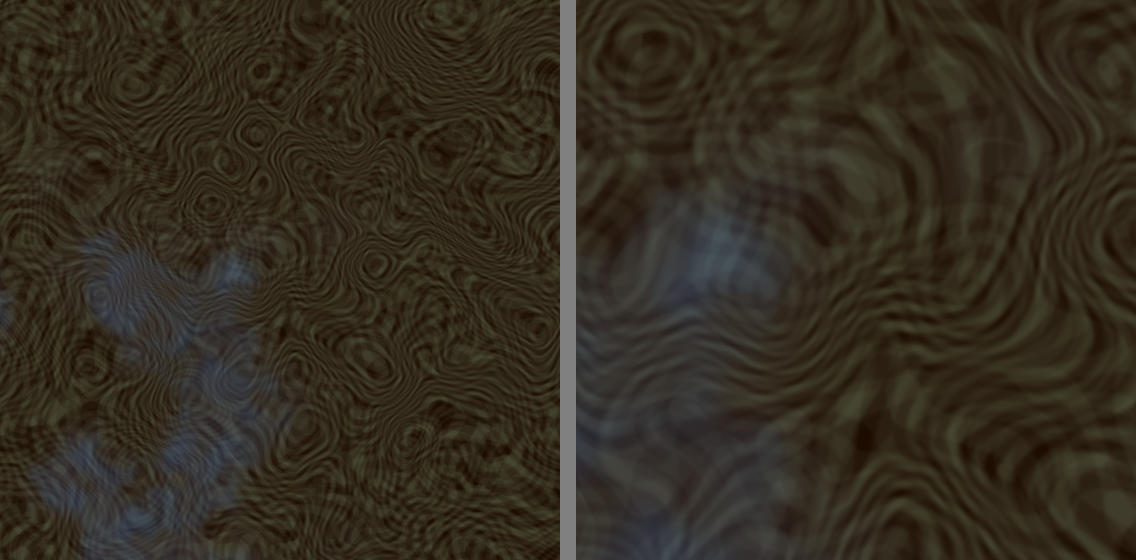
Left: the whole. Right: its middle third, enlarged.
Give the GLSL for this texture, as a three.js fragment shader.

```glsl
varying vec2 vUv;

const int LAYERS = 6;
const float DENSITY = 9.0;        // contour lines per unit of height
const float DENSITY_STEP = 2.1;   // extra lines for each further layer
const float EDGE = 0.0022;        // half width of a band edge
const float SWIRL_SCALE = 5.0;
const float DETAIL_SCALE = 13.0;
const float OWN_SCALE = 8.0;
const float OWN_HEIGHT = 0.5;     // how far layers depart from each other
const float TILT = 0.6;
const vec3 UMBER = vec3(0.112, 0.048, 0.0);
const vec3 OLIVE = vec3(0.275, 0.272, 0.195);
const vec3 MAUVE_HAZE = vec3(0.026, 0.030, 0.058);
const vec3 BLUE_HAZE = vec3(0.0, 0.055, 0.125);

float hash(vec2 p) {
  vec3 q = fract(vec3(p.xyx) * 0.1031);
  q += dot(q, q.yzx + 33.33);
  return fract((q.x + q.y) * q.z);
}

// Value noise: x is the height, yz its slope
vec3 slopeNoise(vec2 p, float scale, float seed) {
  p = p * scale + seed * vec2(17.37, 9.71) + 40.0;
  vec2 i = floor(p);
  vec2 f = fract(p);
  vec2 u = f * f * f * (f * (f * 6.0 - 15.0) + 10.0);
  vec2 du = 30.0 * f * f * (f - 1.0) * (f - 1.0);
  float a = hash(i);
  float b = hash(i + vec2(1.0, 0.0));
  float c = hash(i + vec2(0.0, 1.0));
  float d = hash(i + vec2(1.0, 1.0));
  float k = a - b - c + d;
  float height = a + (b - a) * u.x + (c - a) * u.y + k * u.x * u.y;
  vec2 slope = du * (vec2(b - a, c - a) + k * u.yx);
  return vec3(height, slope * scale);
}

// Alternating bands along the contours of a height field
float contourBands(vec3 field) {
  float wave = abs(fract(field.x) - 0.5) - 0.25;
  float distanceToEdge = wave / max(length(field.yz), 0.001);
  return smoothstep(-EDGE, EDGE, distanceToEdge);
}

// Overlapping contour maps that share one swirling terrain
float contourWeave(vec2 p, float roughness) {
  vec3 terrain = slopeNoise(p, SWIRL_SCALE, 1.0)
               + roughness * slopeNoise(p, DETAIL_SCALE, 2.0);
  float sum = 0.0;
  for (int i = 0; i < LAYERS; i++) {
    float n = float(i);
    vec3 own = slopeNoise(p, OWN_SCALE, n + 3.0);
    vec3 field = terrain + OWN_HEIGHT * own;
    sum += contourBands(field * (DENSITY + DENSITY_STEP * n) + vec3(hash(vec2(n, 5.0)), 0.0, 0.0));
  }
  return sum / float(LAYERS);
}

// Cloudy patches, thicker toward the lower left
float hazeMask(vec2 uv, vec2 p) {
  float cloud = 0.6 * slopeNoise(p, 6.0, 21.0).x
              + 0.27 * slopeNoise(p, 13.0, 22.0).x
              + 0.13 * slopeNoise(p, 34.0, 23.0).x;
  float region = (1.0 - smoothstep(0.3, 0.78, uv.x)) * (1.0 - smoothstep(0.58, 0.8, uv.y));
  return smoothstep(0.36, 0.8, cloud) * region;
}

void main() {
  float c = cos(TILT);
  float s = sin(TILT);
  vec2 p = mat2(c, s, -s, c) * vUv;

  // Finer relief around the middle, broad sweeps at the rim
  float middle = 1.0 - smoothstep(0.1, 0.55, distance(vUv, vec2(0.58, 0.52)));
  float weave = contourWeave(p, mix(0.18, 0.55, middle));

  float haze = hazeMask(vUv, p);
  weave = mix(weave, 0.52, 0.35 * haze);
  vec3 color = mix(UMBER, OLIVE, weave);

  // Mauve veil with bluer cores
  float core = smoothstep(0.35, 0.9, haze) * slopeNoise(p, 30.0, 31.0).x;
  color += haze * MAUVE_HAZE * 1.3 + core * BLUE_HAZE;

  gl_FragColor = vec4(color, 1.0);
}
```
